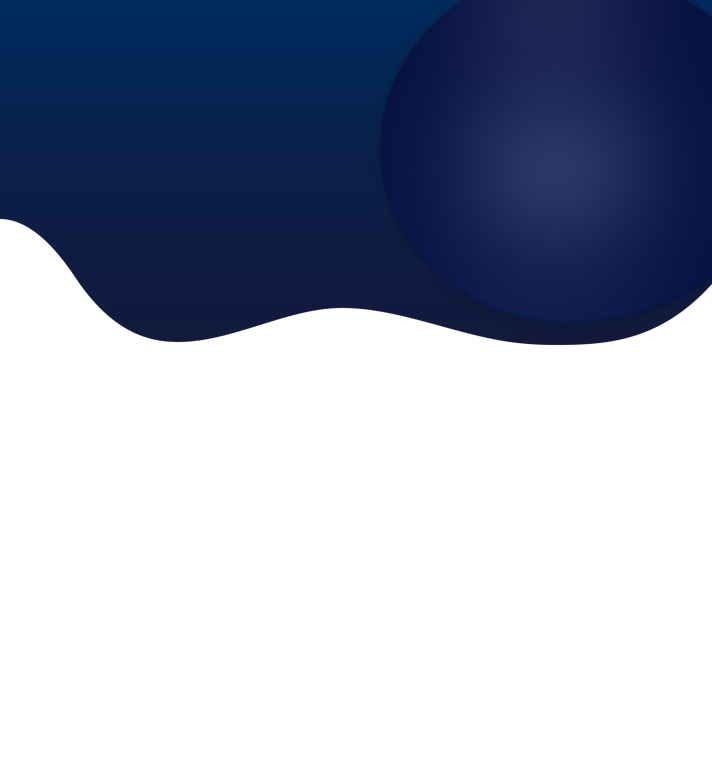
A Shadertoy shader for this background:

```glsl
// Draws a deep blue wavy header with a softly glowing disc above a white page.

const vec3 PAGE_WHITE = vec3(1.0);
const vec3 SKY_TOP    = vec3(0.000, 0.170, 0.370);
const vec3 SKY_MIDDLE = vec3(0.045, 0.120, 0.280);
const vec3 SKY_BOTTOM = vec3(0.070, 0.100, 0.240);
const vec3 DISC_EDGE  = vec3(0.022, 0.065, 0.265);
const vec3 DISC_GLOW  = vec3(0.160, 0.220, 0.400);
const vec3 DISC_HAZE  = vec3(0.115, 0.145, 0.325);
const vec3 DISC_BASE  = vec3(0.045, 0.105, 0.300);
const vec3 RIM_SHADE  = vec3(0.040, 0.075, 0.200);

// Wave knots: x, depth below the top edge, slope
const int KNOT_COUNT = 7;
const vec3 KNOTS[KNOT_COUNT] = vec3[KNOT_COUNT](
    vec3(0.0000, 0.2852, 0.00), vec3(0.0977, 0.3607, 1.50),
    vec3(0.2318, 0.4453, 0.00), vec3(0.4453, 0.4010, 0.00),
    vec3(0.6641, 0.4453, 0.14), vec3(0.7227, 0.4492, 0.00),
    vec3(0.9271, 0.3698, -1.10));

// Cubic curve through two knots with given slopes
float hermite(vec3 a, vec3 b, float x) {
    float span = b.x - a.x;
    float t = (x - a.x) / span;
    float s = 1.0 - t;
    return mix(a.y, b.y, t * t * (3.0 - 2.0 * t))
         + span * t * s * (a.z * s - b.z * t);
}

float waveDepth(float x) {
    float depth = KNOTS[0].y;
    for (int i = 0; i < KNOT_COUNT - 1; i++) {
        if (x >= KNOTS[i].x) depth = hermite(KNOTS[i], KNOTS[i + 1], x);
    }
    return depth;
}

// Approximate distance to an ellipse with its own radius on each side
float unevenEllipse(vec2 p, vec2 lowRadii, vec2 highRadii) {
    vec2 radii = mix(lowRadii, highRadii, step(0.0, p));
    float k = length(p / radii);
    return k * (k - 1.0) / max(length(p / (radii * radii)), 1e-4);
}

float bell(vec2 offset, vec2 size) {
    vec2 q = offset / size;
    return exp(-dot(q, q));
}

float coverage(float signedDistance, float pixel) {
    return smoothstep(0.75 * pixel, -0.75 * pixel, signedDistance);
}

vec3 skyColor(float depth) {
    vec3 upper = mix(SKY_TOP, SKY_MIDDLE, smoothstep(-0.04, 0.28, depth));
    return mix(upper, SKY_BOTTOM, smoothstep(0.22, 0.45, depth));
}

vec3 discColor(vec2 p, float edge) {
    vec3 color = DISC_EDGE;
    color = mix(color, DISC_BASE, bell(p - vec2(0.71, 0.40), vec2(0.16, 0.10)));
    color = mix(color, DISC_HAZE, bell(p - vec2(0.72, 0.00), vec2(0.12, 0.16)));
    color = mix(color, DISC_GLOW, bell(p - vec2(0.7227, 0.2214), vec2(0.135, 0.125)));
    // Thin shade along the rim
    return mix(color, RIM_SHADE, 0.45 * smoothstep(-0.007, 0.0, edge));
}

void mainImage(out vec4 fragColor, in vec2 fragCoord) {
    // Canvas heights, measured down from the top left corner
    float pixel = 1.0 / iResolution.y;
    vec2 p = vec2(fragCoord.x, iResolution.y - fragCoord.y) * pixel;

    // Header gradient and disc with a faint shadow
    float disc = unevenEllipse(p - vec2(0.7396, 0.1953),
                               vec2(0.2448, 0.2344), vec2(0.2773, 0.2266));
    vec3 color = skyColor(p.y);
    color *= 1.0 - 0.12 * exp(-max(disc, 0.0) / 0.006);
    color = mix(color, discColor(p, disc), coverage(disc, pixel));

    // White page under the wave
    float depth = waveDepth(p.x);
    float slope = (waveDepth(p.x + 0.001) - depth) / 0.001;
    float wave = (p.y - depth) / sqrt(1.0 + slope * slope);
    color = mix(PAGE_WHITE, color, coverage(wave, pixel));

    fragColor = vec4(color, 1.0);
}
```
